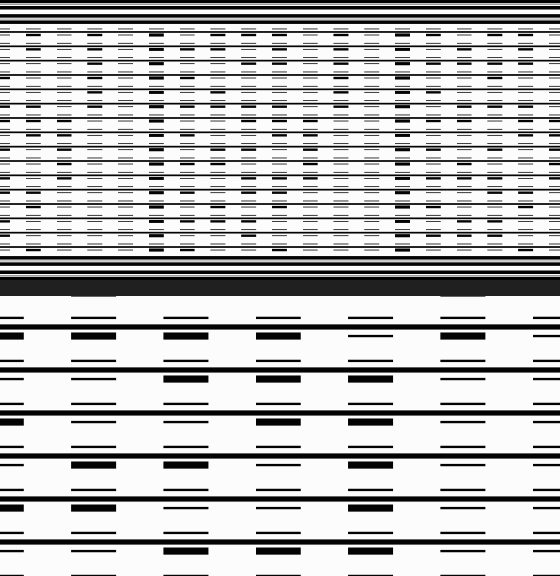
Top: the whole. Bottom: its middle third, enlarged.
A WebGL 1 fragment shader for this pattern:

```glsl
precision highp float;
uniform vec2 u_resolution;

#define COLUMN_PITCH 0.05495
#define COLUMN_START -0.0090
#define DASH_LENGTH 0.0268
#define ROW_COUNT 16.0
#define ROW_PITCH 0.0512
#define FIRST_ROW 0.1142
#define DASH_OFFSET 0.0108
#define THIN 0.0028
#define RULE 0.0062
#define BOLD 0.0085
#define FULL_BOLD 0.0112
#define DROPOUT 0.06

float hash(vec2 p) {
  return fract(sin(dot(p, vec2(12.99, 78.23))) * 43758.5);
}

// Share of a pixel covered by a strip of the given width
float strip(float d, float width, float pixel) {
  float hi = min(d + 0.5 * pixel, 0.5 * width);
  float lo = max(d - 0.5 * pixel, -0.5 * width);
  return clamp((hi - lo) / pixel, 0.0, 1.0);
}

// One pulse train per column: x = frequency, y = phase, z = duty
vec3 pulseTrain(float voice) {
  if (voice < 0.5) return vec3(0.0, 0.0, 1.0);
  if (voice < 1.5) return vec3(1.0 / 2.0, 0.5, 0.5);
  if (voice < 2.5) return vec3(1.0 / 4.0, 0.0, 0.5);
  if (voice < 3.5) return vec3(3.0 / 8.0, 0.25, 0.625);
  if (voice < 4.5) return vec3(1.0 / 5.0, 0.0, 0.6);
  if (voice < 5.5) return vec3(1.0 / 16.0, 0.65, 0.3);
  if (voice < 6.5) return vec3(1.0 / 16.0, 0.0, 0.33);
  return vec3(0.0, 0.5, 0.0);
}

float lowerDashWidth(float column, float row) {
  float block = floor((column - 5.0) / 8.0);
  float voice = mod(column - 5.0, 8.0);
  if (voice < 0.5) return FULL_BOLD;
  vec3 train = pulseTrain(voice);
  // The two fastest trains slide by one row per block
  float shift = voice < 2.5 ? block : 0.0;
  float phase = fract((row - shift) * train.x + train.y + 0.001);
  bool on = phase < train.z && hash(vec2(column, row)) > DROPOUT;
  return on ? BOLD : THIN;
}

// Two pairs of heavy bars, each pair with a hairline between
float border(float edgeDistance, float pixel) {
  float ink = 0.0;
  for (int i = 0; i < 2; i++) {
    float d = edgeDistance - 0.0165 - 0.0515 * float(i);
    ink += strip(abs(d) - 0.0112, 0.0125, pixel);
    ink += 0.5 * strip(d, THIN, pixel);
  }
  return min(ink, 1.0);
}

void main() {
  vec2 uv = gl_FragCoord.xy / u_resolution;
  vec2 pixel = 1.0 / u_resolution;
  float down = 1.0 - uv.y;

  float row = floor((down - FIRST_ROW) / ROW_PITCH + 0.5);
  float y = down - FIRST_ROW - row * ROW_PITCH;
  float column = floor((uv.x - COLUMN_START) / COLUMN_PITCH);
  float x = uv.x - COLUMN_START - column * COLUMN_PITCH;

  // Ruled row with a dash above and a weighted dash below
  float dashSpan = strip(x - 0.5 * DASH_LENGTH, DASH_LENGTH, pixel.x);
  float dashes = strip(y + DASH_OFFSET, THIN, pixel.y);
  dashes += strip(y - DASH_OFFSET, lowerDashWidth(column, row), pixel.y);
  float ink = max(strip(y, RULE, pixel.y), dashes * dashSpan);
  ink *= step(-0.5, row) * step(row, ROW_COUNT - 0.5);

  ink = max(ink, border(min(uv.y, down), pixel.y));
  gl_FragColor = vec4(mix(vec3(0.99), vec3(0.01), ink), 1.0);
}
```
